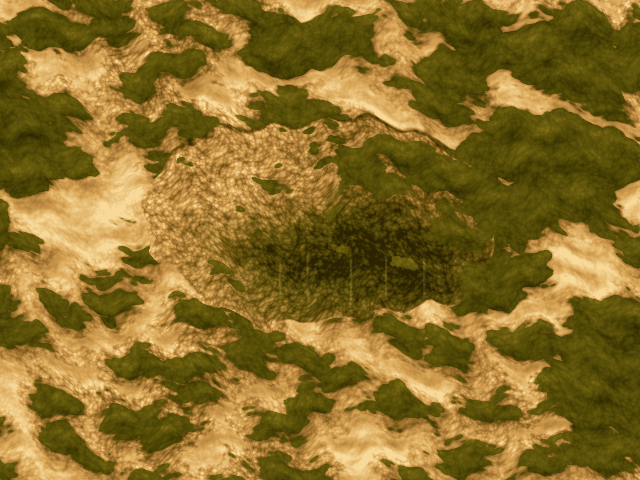
A Shadertoy shader for this texture:

```glsl
// Sunlit, weathered rock face with moss cushions around a dark, gritty boulder.
// Layered cellular noise, stretched along the strata, gives relief and moss;
// finer cells add grit, and a tone ramp turns the light into colour.

vec2 hash2(vec2 p) {
    vec3 q = fract(p.xyx * vec3(0.1031, 0.1030, 0.0973));
    q += dot(q, q.yzx + 33.33);
    return fract((q.xx + q.yz) * q.zy);
}

// x: distance to the nearest cell point, y: random value of that cell
vec2 cells(vec2 p) {
    vec2 base = floor(p), f = p - base, nearest = vec2(9.0, 0.0);
    for (int j = -1; j <= 1; j++)
    for (int i = -1; i <= 1; i++) {
        vec2 cell = vec2(i, j), seed = hash2(base + cell);
        float d = length(cell + seed - f);
        if (d < nearest.x) nearest = vec2(d, fract(seed.x * 17.0 + seed.y * 5.0));
    }
    return nearest;
}

float layers(vec2 p) {
    float sum = 0.0, amp = 0.5;
    for (int i = 0; i < 4; i++) {
        sum += amp * cells(p).x;
        p = mat2(0.8, 0.6, -0.6, 0.8) * p * 2.0 + 7.3;
        amp *= 0.5;
    }
    return sum;
}

float blob(vec2 p, vec2 centre, vec2 radius) {
    vec2 d = (p - centre) / radius;
    return exp(-dot(d, d) * dot(d, d));
}

vec3 toneRamp(float tone) {
    float t = clamp(tone, 0.0, 1.0) * 5.0;
    vec3 c = mix(vec3(0.18, 0.13, 0.01), vec3(0.31, 0.24, 0.02), min(t, 1.0));
    c = mix(c, vec3(0.44, 0.33, 0.07), clamp(t - 1.0, 0.0, 1.0));
    c = mix(c, vec3(0.65, 0.46, 0.20), clamp(t - 2.0, 0.0, 1.0));
    c = mix(c, vec3(0.84, 0.64, 0.33), clamp(t - 3.0, 0.0, 1.0));
    return mix(c, vec3(0.97, 0.85, 0.60), clamp(t - 4.0, 0.0, 1.0));
}

// Broad regions where moss gathers
float mossRegions(vec2 p) {
    float m = blob(p, vec2(1.14, 0.89), vec2(0.24, 0.08));
    m += blob(p, vec2(1.18, 0.66), vec2(0.19, 0.13));
    m += blob(p, vec2(1.28, 0.21), vec2(0.15, 0.17));
    m += blob(p, vec2(0.01, 0.66), vec2(0.13, 0.13));
    m += blob(p, vec2(0.04, 0.92), vec2(0.13, 0.05));
    m += blob(p, vec2(0.61, 0.90), vec2(0.10, 0.08));
    m += blob(p, vec2(1.04, 0.41), vec2(0.09, 0.07));
    m += blob(p, vec2(0.80, 0.66), vec2(0.22, 0.075));
    return min(m + blob(p, vec2(0.97, 0.57), vec2(0.07, 0.13)), 1.0);
}

void mainImage(out vec4 fragColor, in vec2 fragCoord) {
    vec2 p = fragCoord / iResolution.y;
    vec2 w = p + 0.012 * sin(p.yx * vec2(23.0, 17.0) + vec2(1.0, 4.0))
               + 0.006 * sin(p.yx * vec2(47.0, 61.0) + p * 19.0);

    // Relief along gently falling strata, lit from above
    vec2 strata = vec2(w.x, w.y + 0.13 * w.x) * vec2(6.5, 12.0);
    float depth = layers(strata);
    float light = layers(strata + vec2(-0.08, 0.28)) - depth;

    // Two sizes of grit
    vec2 coarse = cells(w * vec2(58.0, 68.0));
    vec2 fine = cells(w * 130.0);
    float grit = (0.45 - coarse.x) * 0.5 + (coarse.y - 0.5) * 0.2
               + (0.45 - fine.x) * 0.45 + (fine.y - 0.5) * 0.2;

    // Rock: smooth pale plates between gritty crust
    float plate = blob(p, vec2(0.18, 0.54), vec2(0.17, 0.10))
                + blob(p, vec2(1.18, 0.44), vec2(0.13, 0.06));
    float crust = 0.5 + 0.5 * sin(w.x * 7.0 + 2.0 * sin(w.y * 9.0) + 3.8);
    float smoothRock = clamp(plate + smoothstep(0.48, 0.56, depth), 0.0, 1.0);
    float tone = 0.77 + 0.75 * light + 0.16 * smoothRock - 0.06 * crust;
    tone += grit * mix(0.35 + 0.35 * crust, 0.15, smoothRock);

    // Boulder with a shaded hollow on its lower side
    vec2 q = abs((w - vec2(0.67, 0.54)) / vec2(0.355, 0.205));
    float rim = 1.0 - pow(q.x, 2.6) - pow(q.y, 2.6) + 0.6 * (0.44 - depth);
    float body = smoothstep(-0.03, 0.05, rim);
    float hollow = blob(w, vec2(0.73, 0.45), vec2(0.29, 0.13));
    float cave = blob(w, vec2(0.67, 0.47), vec2(0.19, 0.045));
    float boulder = 0.70 - 0.40 * hollow - 0.16 * cave
                  - 0.20 * smoothstep(0.5, 0.9, w.x) + 0.4 * light + grit * 0.65;
    tone = mix(tone, boulder, body);
    float crack = (1.0 - smoothstep(0.0, 0.10, abs(rim))) * smoothstep(0.62, 0.70, p.y);
    tone -= 0.4 * crack;

    // Moss cushions, with stained rock around them
    float field = mix(0.375, 0.21, body) - depth + 0.25 * mossRegions(w)
                - 0.16 * plate + 0.02 * grit;
    float moss = smoothstep(-0.012, 0.018, field);
    tone -= 0.20 * smoothstep(-0.07, 0.0, field) * (1.0 - body);
    float mossTone = 0.25 + 0.55 * light + 0.25 * grit;

    vec3 colour = toneRamp(tone);
    colour *= mix(vec3(1.0), vec3(0.93, 1.04, 0.9), body * hollow);
    colour = mix(colour, toneRamp(mossTone) * vec3(0.94, 1.10, 0.75), moss);

    // Thin pale threads hanging in the hollow
    for (int i = 0; i < 5; i++) {
        vec2 seed = hash2(vec2(i, 11));
        float x = 0.55 + 0.075 * (float(i) + 0.5 * seed.x);
        float thread = 1.0 - smoothstep(0.001, 0.004, abs(p.x - x));
        thread *= smoothstep(0.36, 0.39, p.y) * (1.0 - smoothstep(0.42, 0.47, p.y - 0.03 * seed.y));
        colour += 0.10 * thread * vec3(1.0, 0.9, 0.6);
    }
    fragColor = vec4(colour, 1.0);
}
```
